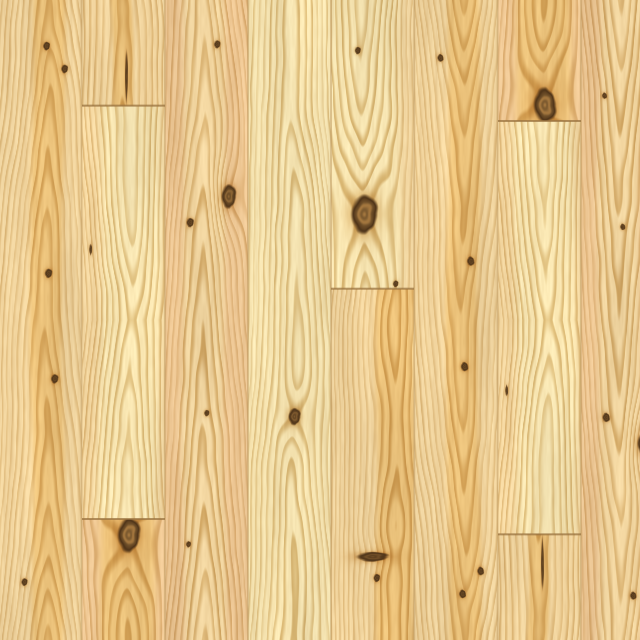
Write a WebGL 1 fragment shader that draws this texture.

```glsl
precision highp float;
// Knotty pine planks: five columns that repeat across, every second set flipped.
uniform vec2 u_resolution;

const float PLANK_W = 0.13;
const float SHIFT = 0.0026;
const float COLUMNS = 5.0;
const float JOINT_HIGH = 0.835;
const float JOINT_LOW = 0.189;
const float JOINT_MID = 0.549;
const float JOINT_HALF = 0.0008;
const float SEAM_HALF = 0.0007;
const float RING_DENSITY = 75.0;
const float RING_STRENGTH = 0.85;
const float FIBRE_STRENGTH = 0.07;
const int DOTS = 4;
const vec3 CREAM = vec3(0.97, 0.90, 0.70);
const vec3 SAND = vec3(0.95, 0.84, 0.63);
const vec3 PINK = vec3(0.94, 0.79, 0.59);
const vec3 HONEY = vec3(0.93, 0.77, 0.49);
const vec3 LATEWOOD = vec3(0.87, 0.79, 0.64);  // multiplies the base
const vec3 SEAM = vec3(0.76, 0.62, 0.40);
const vec3 JOINT = vec3(0.60, 0.45, 0.25);
const vec3 KNOT_CORE = vec3(0.58, 0.42, 0.22);
const vec3 KNOT_RIM = vec3(0.29, 0.19, 0.09);

struct Board {
  vec3 edge;    // colour at the sides
  vec3 heart;   // colour of the central band
  vec3 band;    // centre, half width (in planks), rings per unit of height
  vec4 knot;    // centre (planks, height), radii (canvas)
};

float hash(vec2 p) {
  return fract(sin(dot(p, vec2(127.1, 311.7))) * 43758.5453);
}

float noise(vec2 p) {
  vec2 i = floor(p), f = fract(p);
  f = f * f * (3.0 - 2.0 * f);
  vec2 e = vec2(0.0, 1.0);
  return mix(mix(hash(i), hash(i + e.yx), f.x), mix(hash(i + e), hash(i + e.yy), f.x), f.y);
}

Board boardAt(float col, float y) {
  if (col < 0.5) return Board(SAND, HONEY, vec3(0.57, 0.19, 9.0), vec4(0.58, 0.928, 0.005, 0.006));
  if (col < 1.5) {
    if (y > JOINT_HIGH) return Board(SAND, HONEY, vec3(0.46, 0.12, 6.0), vec4(0.54, 0.88, 0.002, 0.032));
    if (y > JOINT_LOW) return Board(SAND, CREAM, vec3(0.57, 0.36, 8.0), vec4(0.11, 0.61, 0.002, 0.007));
    return Board(PINK, HONEY, vec3(0.57, 0.33, -8.0), vec4(0.57, 0.164, 0.017, 0.025));
  }
  if (col < 2.5) return Board(PINK, SAND, vec3(0.45, 0.25, 8.0), vec4(0.77, 0.693, 0.011, 0.017));
  if (col < 3.5) return Board(CREAM, CREAM, vec3(0.55, 0.30, 5.5), vec4(0.56, 0.349, 0.009, 0.012));
  if (y > JOINT_MID) return Board(SAND, CREAM, vec3(0.40, 0.45, -4.0), vec4(0.40, 0.665, 0.020, 0.028));
  return Board(SAND, HONEY, vec3(0.79, 0.23, 1.5), vec4(0.50, 0.13, 0.023, 0.007));
}

// Bark-rimmed knot, q in units of its radii
vec3 paintKnot(vec3 c, vec2 q, float big, float soft) {
  float r = length(q) + 0.25 * (noise(q * 2.0 + 7.0) - 0.5);
  float rings = 0.5 + 0.5 * sin(r * 16.0);
  vec3 core = mix(KNOT_RIM, KNOT_CORE * (0.85 + 0.25 * rings), 0.3 + 0.7 * big);
  vec3 wood = mix(core, KNOT_RIM, smoothstep(0.55, 0.92, r));
  c *= mix(vec3(1.0), vec3(0.87, 0.75, 0.56), exp(-2.0 * max(r - 1.0, 0.0)) * 0.8);
  return mix(wood, c, smoothstep(1.0 - soft, 1.0 + soft, r));
}

void main() {
  vec2 uv = gl_FragCoord.xy / u_resolution;
  float px = 1.0 / u_resolution.y;

  // Plank column, and the flip of every second set
  float u = (uv.x + SHIFT) / PLANK_W;
  float set = floor(u / COLUMNS);
  float col = mod(floor(u), COLUMNS);
  float a = fract(u);
  float y = mix(uv.y, 1.0 - uv.y, mod(set, 2.0));
  Board b = boardAt(col, y);
  vec2 seed = vec2(col * 17.0 + b.knot.y * 5.0, col * 9.0);
  float x = a * PLANK_W;

  // Base tint from side to heart
  float wander = 0.10 * (noise(vec2(y * 5.0, 0.0) + seed) - 0.5);
  float off = a - b.band.x + wander;
  float inHeart = 1.0 - smoothstep(b.band.y * 0.75, b.band.y * 1.25, abs(off));
  vec3 c = mix(b.edge, b.heart, inHeart);
  c *= 0.97 + 0.06 * noise(vec2(x * 25.0, y * 4.0) + seed);

  // Growth rings: nested arches, bulging around the knot
  float d = off * PLANK_W;
  bool mirrored = col == 1.0 && y > JOINT_LOW && y < JOINT_HIGH;
  float h = mirrored ? -abs(y - 0.5) : y;
  float rings = RING_DENSITY * sqrt(d * d + 0.00002) + 400.0 * d * d + b.band.z * h;
  rings += 1.6 * noise(vec2(x * 14.0, y * 6.0) + seed) + 0.35 * noise(vec2(x * 50.0, y * 22.0) + seed);
  vec2 q = (vec2(a * PLANK_W, y) - vec2(b.knot.x * PLANK_W, b.knot.y)) / b.knot.zw;
  float big = smoothstep(0.004, 0.016, min(b.knot.z, b.knot.w));
  vec2 flow = q * vec2(1.0, 0.65);
  rings += 4.0 * big * exp(-0.16 * dot(flow, flow));
  float f = fract(rings);
  float line = smoothstep(0.35, 0.82, f) * (1.0 - smoothstep(0.84, 1.0, f));
  line *= 0.5 + 0.5 * hash(vec2(floor(rings), col)) + 0.3 * inHeart;
  c *= mix(vec3(1.0), LATEWOOD, RING_STRENGTH * line);

  // Fine lengthwise fibres
  float fibre = noise(vec2(x * 240.0, y * 9.0) + seed) + 0.5 * noise(vec2(x * 420.0, y * 60.0) + seed);
  c *= 1.0 + FIBRE_STRENGTH * (fibre - 0.75) * vec3(0.7, 1.0, 1.5);

  // Main knot and scattered pin knots
  c = paintKnot(c, q, big, 0.12 + 0.5 * px / min(b.knot.z, b.knot.w));
  for (int i = 0; i < DOTS; i++) {
    vec2 key = vec2(float(i) + 3.0, col + 1.0);
    float keep = mod(col, 2.0) < 0.5 && col < 3.0 ? 0.15 : 0.75;
    if (hash(key * 1.7) < keep) continue;
    vec2 at = vec2((0.15 + 0.7 * hash(key)) * PLANK_W, (float(i) + 0.2 + 0.6 * hash(key + 9.0)) / float(DOTS));
    float r = 0.0035 + 0.002 * hash(key + 5.0);
    c = paintKnot(c, (vec2(x, y) - at) / vec2(r, r * 1.2), 0.0, 0.15 + 0.5 * px / r);
  }

  // Seams between columns and joints between board ends
  float side = min(a, 1.0 - a) * PLANK_W;
  c = mix(c, SEAM, 0.55 * (1.0 - smoothstep(SEAM_HALF, SEAM_HALF + px, side)));
  float gap = 1.0;
  if (col == 1.0) gap = min(abs(y - JOINT_HIGH), abs(y - JOINT_LOW));
  if (col == 4.0) gap = abs(y - JOINT_MID);
  c = mix(c, JOINT, 0.75 * (1.0 - smoothstep(JOINT_HALF, JOINT_HALF + px, gap)));

  gl_FragColor = vec4(c, 1.0);
}
```
